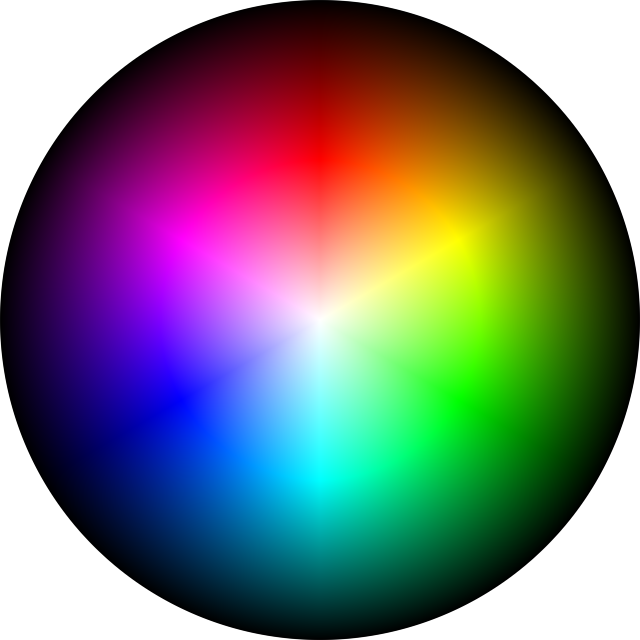
Give the GLSL for this background, as a three.js fragment shader.

```glsl
// A colour wheel on white: hue turns clockwise from red at the top, while
// lightness falls from white at the centre, through pure hue, to black at the rim.
// Polar coordinates give hue and lightness, which are converted from HSL to RGB.

varying vec2 vUv;

const float TAU = 6.2831853;
const vec2 WHEEL_CENTER = vec2(0.5);
const float WHEEL_RADIUS = 0.5;
const float EDGE_WIDTH = 0.002;
const float SATURATION = 1.0;
const vec3 BACKGROUND = vec3(1.0);

// Fully saturated colour for a hue in turns
vec3 pureHue(float hue) {
  vec3 sector = mod(hue * 6.0 + vec3(0.0, 4.0, 2.0), 6.0);
  return clamp(abs(sector - 3.0) - 1.0, 0.0, 1.0);
}

vec3 hslToRgb(float hue, float saturation, float lightness) {
  float chroma = saturation * (1.0 - abs(2.0 * lightness - 1.0));
  return lightness + (pureHue(hue) - 0.5) * chroma;
}

void main() {
  vec2 offset = vUv - WHEEL_CENTER;
  float dist = length(offset);

  // Clockwise angle from the top; the guard avoids atan(0, 0)
  float hue = dist > 0.00001 ? fract(atan(offset.x, offset.y) / TAU) : 0.0;
  float lightness = 1.0 - clamp(dist / WHEEL_RADIUS, 0.0, 1.0);
  vec3 wheel = hslToRgb(hue, SATURATION, lightness);

  // Smooth rim against the background
  float halfEdge = 0.5 * EDGE_WIDTH;
  float outside = smoothstep(WHEEL_RADIUS - halfEdge, WHEEL_RADIUS + halfEdge, dist);
  gl_FragColor = vec4(mix(wheel, BACKGROUND, outside), 1.0);
}
```
